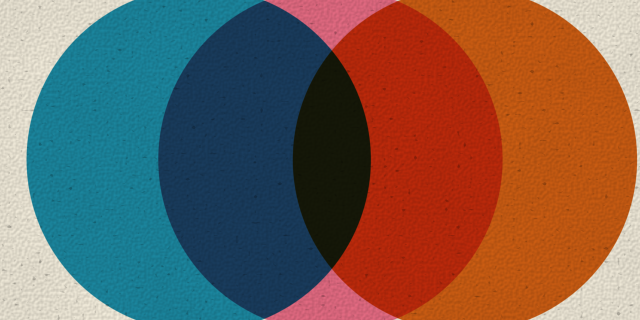
This background is drawn by a Shadertoy shader. Its source:

```glsl
const vec3 PAPER = vec3(0.885, 0.862, 0.800);
// Inks are transmittances: overlaps darken by multiplication
const vec3 TEAL_INK = vec3(0.112, 0.570, 0.725);
const vec3 PINK_INK = vec3(0.925, 0.445, 0.585);
const vec3 ORANGE_INK = vec3(0.838, 0.392, 0.085);

// Distances are in canvas heights, from the canvas centre
const float DISC_RADIUS = 0.538;
const float TEAL_X = -0.379;
const float PINK_X = 0.0326;
const float ORANGE_X = 0.453;
const float DISC_Y = 0.001;

const float GRAIN_SCALE = 105.0;
const float GRAIN_STRENGTH = 0.075;
const float RELIEF_STRENGTH = 0.06;
const vec2 RELIEF_OFFSET = vec2(0.35, -0.45);
const float BLOTCH_SCALE = 5.0;
const float BLOTCH_STRENGTH = 0.035;
const vec2 SPECK_SCALE = vec2(52.0, 74.0);
const float SPECK_STRENGTH = 0.22;
const float VIGNETTE = 0.03;

vec2 hashGradient(vec2 cell) {
    vec3 h = fract(cell.xyx * vec3(0.1031, 0.1030, 0.0973));
    h += dot(h, h.yzx + 33.33);
    float angle = 6.28318 * fract((h.x + h.y) * h.z);
    return vec2(cos(angle), sin(angle));
}

float gradientNoise(vec2 p) {
    vec2 cell = floor(p);
    vec2 f = p - cell;
    vec2 u = f * f * f * (f * (f * 6.0 - 15.0) + 10.0);
    float a = dot(hashGradient(cell), f);
    float b = dot(hashGradient(cell + vec2(1, 0)), f - vec2(1, 0));
    float c = dot(hashGradient(cell + vec2(0, 1)), f - vec2(0, 1));
    float d = dot(hashGradient(cell + 1.0), f - 1.0);
    return mix(mix(a, b, u.x), mix(c, d, u.x), u.y);
}

float fbm(vec2 p) {
    float sum = 0.0;
    float amplitude = 0.6;
    for (int i = 0; i < 3; i++) {
        sum += amplitude * gradientNoise(p);
        p = p * 2.03 + 17.3;
        amplitude *= 0.5;
    }
    return sum;
}

vec3 inkDisc(vec2 p, float centreX, vec3 ink, float pixel) {
    float dist = length(p - vec2(centreX, DISC_Y)) - DISC_RADIUS;
    float coverage = 1.0 - smoothstep(-0.75 * pixel, 0.75 * pixel, dist);
    return mix(vec3(1.0), ink, coverage);
}

// Brightness factor of the rough paper surface
float paperTexture(vec2 p) {
    vec2 q = p * GRAIN_SCALE + 400.0;
    float grain = gradientNoise(q);
    float relief = grain - gradientNoise(q + RELIEF_OFFSET);
    float blotch = fbm(p * BLOTCH_SCALE + 40.0);
    float speck = smoothstep(0.36, 0.60, gradientNoise(p * SPECK_SCALE + 200.0));
    return 1.0 + GRAIN_STRENGTH * grain + RELIEF_STRENGTH * relief
         + BLOTCH_STRENGTH * blotch - SPECK_STRENGTH * speck;
}

void mainImage(out vec4 fragColor, in vec2 fragCoord) {
    vec2 p = (fragCoord - 0.5 * iResolution.xy) / iResolution.y;
    float pixel = 1.0 / iResolution.y;

    // Overprinted discs
    vec3 color = PAPER;
    color *= inkDisc(p, TEAL_X, TEAL_INK, pixel);
    color *= inkDisc(p, PINK_X, PINK_INK, pixel);
    color *= inkDisc(p, ORANGE_X, ORANGE_INK, pixel);

    // Paper surface and gentle falloff
    color *= paperTexture(p);
    color *= 1.0 + VIGNETTE * (0.4 - dot(p, p));

    fragColor = vec4(clamp(color, 0.0, 1.0), 1.0);
}
```
